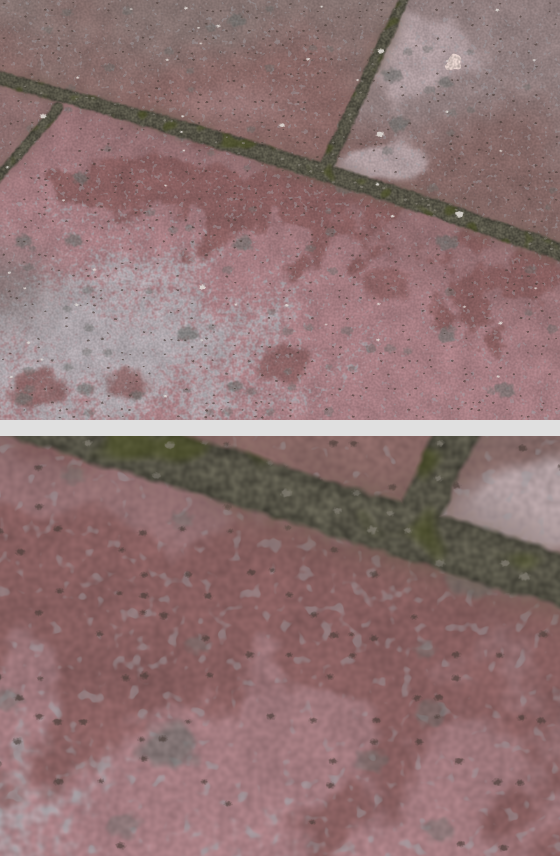
Top, the full canvas; bottom, a detail of the centre.
This texture is drawn by a WebGL 2 fragment shader. Its source:

```glsl
#version 300 es
precision highp float;
// Weathered red paving slabs with damp stains, pale bloom and gritty mossy joints.
uniform vec2 u_resolution;
out vec4 fragColor;

vec2 hash2(vec2 p) {
  vec3 q = fract(p.xyx * vec3(0.1031, 0.1030, 0.0973));
  q += dot(q, q.yzx + 33.33);
  return fract((q.xx + q.yz) * q.zy);
}

float cornerDot(vec2 cell, vec2 offset) {
  float angle = 6.2832 * hash2(cell).x;
  return dot(vec2(cos(angle), sin(angle)), offset);
}

// Gradient noise, roughly -1 to 1
float gradNoise(vec2 p) {
  vec2 i = floor(p) + 200.0, f = fract(p), e = vec2(1.0, 0.0);
  vec2 u = f * f * f * (f * (f * 6.0 - 15.0) + 10.0);
  float low = mix(cornerDot(i, f), cornerDot(i + e.xy, f - e.xy), u.x);
  float high = mix(cornerDot(i + e.yx, f - e.yx), cornerDot(i + e.xx, f - e.xx), u.x);
  return 1.4 * mix(low, high, u.y);
}

float fbm(vec2 p) {
  float sum = 0.0, amp = 0.6;
  for (int i = 0; i < 5; i++) {
    sum += amp * gradNoise(p);
    p = mat2(1.6, 1.2, -1.2, 1.6) * p + 7.3;
    amp *= 0.5;
  }
  return sum;
}

// One ragged spot in some cells of a grid; radius and softness in cell units
float scatter(vec2 p, float cells, float chance, float radius, float soft, float seed) {
  vec2 g = p * cells, id = floor(g) + seed;
  vec2 pick = hash2(id), shift = hash2(id + 71.0);
  vec2 q = fract(g) - mix(vec2(0.35), vec2(0.65), shift);
  float size = radius * mix(0.55, 1.0, pick.y);
  float d = length(q * vec2(0.85, 1.15)) + 0.4 * size * gradNoise(q * 1.3 / size + id);
  return step(pick.x, chance) * (1.0 - smoothstep(size - soft, size + soft, d));
}

// Distance to the edge of a tapering strip from a to b
float strip(vec2 p, vec2 a, vec2 b, float widthA, float widthB) {
  vec2 ab = b - a;
  float h = clamp(dot(p - a, ab) / dot(ab, ab), 0.0, 1.0);
  return length(p - a - ab * h) - mix(widthA, widthB, h);
}

float sideOf(vec2 p, vec2 a, vec2 b) {
  return (b.x - a.x) * (p.y - a.y) - (b.y - a.y) * (p.x - a.x);
}

float glow(vec2 p, vec2 center, vec2 radius) {
  vec2 q = (p - center) / radius;
  return exp(-dot(q, q));
}

// Upper slabs: dull red on the left, greyer with pale bloom on the right
vec3 upperSlab(vec2 p, float right, float broad, float fine) {
  vec3 red = mix(vec3(0.53, 0.40, 0.39), vec3(0.52, 0.45, 0.44), smoothstep(0.75, 1.05, p.y + 0.25 * broad));
  red = mix(red, vec3(0.61, 0.48, 0.48), 0.8 * glow(p, vec2(0.56, 0.75), vec2(0.14, 0.05)));
  vec3 grey = mix(vec3(0.51, 0.40, 0.39), vec3(0.56, 0.49, 0.49), smoothstep(0.55, 0.82, p.y + 0.3 * broad));
  float bloom = glow(p, vec2(0.98, 0.88), vec2(0.13, 0.12)) + glow(p, vec2(0.90, 0.61), vec2(0.11, 0.045));
  grey = mix(grey, vec3(0.68, 0.61, 0.62), smoothstep(0.25, 0.6, bloom + 0.5 * fine));
  return mix(red, grey, right);
}

// Lower slab: dusky near the joint, pink further down, chalky in the near corner
vec3 lowerSlab(vec2 p, float depth, float broad, float fine, float speckle) {
  vec3 col = mix(vec3(0.57, 0.43, 0.44), vec3(0.65, 0.49, 0.51), smoothstep(0.02, 0.34, depth + 0.15 * broad));
  float chalk = glow(p, vec2(0.2, 0.17), vec2(0.5, 0.27)) + 0.5 * fine;
  col = mix(col, vec3(0.68, 0.65, 0.67), smoothstep(0.25, 0.95, chalk + 0.35 * speckle));
  float band = 0.2 - 2.8 * abs(depth - 0.13) - 0.25 * smoothstep(0.3, 0.05, p.x);
  float damp = smoothstep(-0.03, 0.14, band + 0.9 * fine);
  damp = max(damp, 0.85 * scatter(p + 0.02 * broad, 5.0, 0.3, 0.26, 0.07, 11.0));
  col = mix(col, vec3(0.52, 0.36, 0.36), 0.9 * damp);
  float shade = glow(p, vec2(0.0, 0.32), vec2(0.13, 0.1));
  return mix(col, vec3(0.50, 0.45, 0.45), 0.8 * shade);
}

void main() {
  vec2 p = gl_FragCoord.xy / u_resolution.y;
  float px = 1.0 / u_resolution.y;
  float broad = fbm(p * 3.0), fine = fbm(p * 6.5 + 4.0);
  float speckle = gradNoise(p * 75.0) + 0.6 * gradNoise(p * 150.0 + 9.0);
  float grain = gradNoise(p * 180.0 + 31.0) + 0.6 * gradNoise(p * 105.0 + 5.0);

  // Joint layout
  float depth = 0.8125 - 0.262 * p.x - 0.035 * p.x * p.x - p.y;
  vec2 forkA = vec2(0.78, 0.61), forkB = vec2(0.965, 1.01);
  vec2 spurA = vec2(0.139, 0.743), spurB = vec2(-0.01, 0.572);
  float joint = abs(depth) * 0.955 - mix(0.016, 0.021, smoothstep(0.0, 0.7, p.x));
  joint = min(joint, strip(p, forkA, forkB, 0.017, 0.012));
  joint = min(joint, strip(p, spurA, spurB, 0.013, 0.011));
  joint += 0.003 * gradNoise(p * 28.0) + 0.0018 * gradNoise(p * 90.0);

  // Slabs
  float right = step(sideOf(p, forkA, forkB), 0.0);
  float corner = step(sideOf(p, spurA, spurB), 0.0);
  vec3 below = lowerSlab(p, depth, broad, fine, speckle);
  below = mix(below, vec3(0.55, 0.43, 0.43), corner * step(p.x, 0.15));
  vec3 col = mix(upperSlab(p, right, broad, fine), below, step(0.0, depth));
  col *= 1.0 + 0.07 * gradNoise(p * 22.0) + 0.075 * grain;
  float fleck = smoothstep(0.35, 0.8, speckle + 0.3 * fine);
  col = mix(col, vec3(0.62, 0.62, 0.64), 0.4 * fleck);

  // Grey stains, pits and soil beside the joints
  float stain = scatter(p, 8.0, 0.22, 0.17, 0.05, 23.0);
  stain = max(stain, 0.7 * scatter(p, 21.0, 0.13, 0.24, 0.08, 37.0));
  col = mix(col, vec3(0.43, 0.43, 0.42) * (1.0 + 0.1 * grain), 0.65 * stain);
  col = mix(col, vec3(0.29, 0.24, 0.22), 0.65 * scatter(p, 60.0, 0.16, 0.17, 0.09, 51.0));
  float soil = exp(-max(joint, 0.0) / 0.012) * smoothstep(-0.5, 0.5, fine + 0.3 * grain);
  col = mix(col, vec3(0.42, 0.36, 0.31), 0.65 * soil);

  // Gritty joint filling with moss
  vec3 filling = vec3(0.34, 0.33, 0.28) * (1.0 + 0.2 * grain + 0.15 * gradNoise(p * 45.0));
  filling = mix(filling, vec3(0.29, 0.31, 0.13), 0.6 * smoothstep(0.15, 0.6, gradNoise(p * 25.0 + 3.0)));
  filling = mix(filling, vec3(0.52, 0.50, 0.46), 0.7 * scatter(p, 75.0, 0.15, 0.25, 0.1, 63.0));
  filling *= 0.86 + 0.14 * smoothstep(0.0, -0.01, joint);
  col = mix(col, filling, 1.0 - smoothstep(-0.002 - px, 0.002 + px, joint));

  // Loose chips and moss crumbs
  float chips = max(scatter(p, 5.0, 0.12, 0.04, 5.0 * px, 80.0), scatter(p, 24.0, 0.05, 0.09, 24.0 * px, 92.0));
  col = mix(col, vec3(0.87, 0.85, 0.83), 0.9 * chips);
  float flake = length(p - vec2(1.08, 0.85)) + 0.008 * gradNoise(p * 55.0);
  col = mix(col, vec3(0.84, 0.77, 0.75) * (1.0 + 0.15 * grain), 1.0 - smoothstep(0.017, 0.021, flake));
  float moss = scatter(p, 6.0, 0.17, 0.07, 6.0 * px, 107.0) * step(0.1, depth);
  col = mix(col, vec3(0.34, 0.38, 0.10) * (1.0 + 0.3 * grain), 0.9 * moss);
  fragColor = vec4(clamp(col, 0.0, 1.0), 1.0);
}
```
